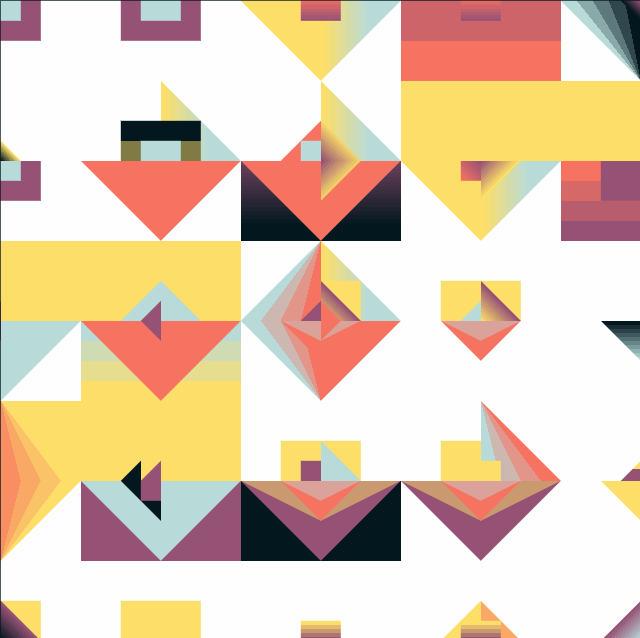
Reproduce this pattern procedurally as a WebGL 1 fragment shader.

```glsl
precision highp float;
// Geometric mosaic: a four by four grid of tiles built from nested squares, kites and banded ramps.
uniform vec2 u_resolution;

const float TILES = 4.0;
const vec3 PAPER = vec3(0.995);
const vec3 YELLOW = vec3(0.99, 0.87, 0.41);
const vec3 CORAL = vec3(0.97, 0.45, 0.38);
const vec3 PURPLE = vec3(0.59, 0.32, 0.46);
const vec3 SKY = vec3(0.72, 0.86, 0.85);
const vec3 INK = vec3(0.01, 0.09, 0.12);
const vec3 TAN = vec3(0.79, 0.60, 0.44);
const vec3 PINK = vec3(0.85, 0.64, 0.61);

// Antialiased shapes, measured in half tiles
float cover(float d) { return clamp(d * u_resolution.x / (2.0 * TILES) + 0.5, 0.0, 1.0); }
float block(vec2 q, float s) { return cover(s - max(q.x, q.y)); }
float kite(vec2 q, float w, float h) {
  vec2 n = 1.0 / vec2(w, h);
  return cover((1.0 - dot(q, n)) / length(n));
}
float gem(vec2 q, float s) { return kite(q, s, s); }

// Stepped colour ramps
vec3 bands(vec3 a, vec3 b, float t, float n) {
  return mix(a, b, clamp(floor(t * n) / (n - 1.0), 0.0, 1.0));
}
vec3 fan(vec3 a, vec3 b, vec2 q, float n) { return bands(a, b, q.x / max(1.0 - q.y, 0.01), n); }
vec3 slant(vec3 a, vec3 b, vec2 q, float s) { return bands(a, b, (q.x + q.y) / s, 12.0); }
vec3 glow(vec2 q) { return bands(YELLOW, SKY, q.x * 1.6, 10.0); }

void paint(inout vec3 c, vec3 ink, float m) { c = mix(c, ink, m); }

// Window in a frame, and a faceted point
void frame(inout vec3 c, vec2 q, float m) {
  paint(c, PURPLE, block(q, 0.5) * m);
  paint(c, SKY, block(q, 0.25) * m);
}
void facet(inout vec3 c, vec2 q, float m) {
  paint(c, CORAL, gem(q, 0.5) * m);
  paint(c, PINK, kite(q, 0.5, 0.25) * m);
}

// Rows choose motifs by column; R and U mask the right and upper halves
void topRow(inout vec3 c, float col, vec2 q, float R) {
  if (col < 2.0) frame(c, q, 1.0);
  else if (col < 4.0) {
    if (col < 3.0) paint(c, mix(YELLOW, glow(q), R), gem(q, 1.0));
    else c = bands(mix(CORAL, PURPLE, 0.45), CORAL, q.y, 2.0);
    paint(c, bands(PURPLE, CORAL, 0.8 - q.y * 3.0, 8.0), block(q, 0.25));
  } else {
    paint(c, fan(INK, SKY, q, 5.0), gem(q, 1.0));
    paint(c, slant(PURPLE, INK, q, 0.25), gem(q, 0.25));
  }
}
void upperRow(inout vec3 c, float col, vec2 q, float R, float U) {
  float L = 1.0 - R, D = 1.0 - U;
  if (col < 1.0) {
    paint(c, slant(INK, YELLOW, q, 0.25), gem(q, 0.25) * U);
    frame(c, q, D);
  } else if (col < 2.0) {
    paint(c, glow(q), gem(q, 1.0) * U * R);
    paint(c, mix(mix(INK, YELLOW, 0.5), INK, step(0.25, q.y)), block(q, 0.5) * U);
    paint(c, SKY, block(q, 0.25) * U);
    paint(c, CORAL, gem(q, 1.0) * D);
  } else if (col < 3.0) {
    paint(c, mix(CORAL, glow(q), R), gem(q, mix(0.5, 1.0, R)) * U);
    paint(c, SKY, block(q, 0.25) * U * L);
    paint(c, bands(mix(INK, PURPLE, 0.7), INK, q.y * 1.2, 16.0), D);
    paint(c, CORAL, gem(q, 1.0) * D);
    paint(c, slant(PURPLE, YELLOW, q, 0.55), gem(q, 0.5) * R);
  } else if (col < 4.0) {
    paint(c, mix(YELLOW, glow(q), R * D), max(U, gem(q, 1.0)));
    paint(c, slant(PURPLE, mix(CORAL, YELLOW, R), q, 0.5), mix(block(q, 0.25), gem(q, 0.5), R) * D);
  } else {
    c = mix(bands(CORAL, PURPLE, q.y, 4.0), YELLOW, U);
    paint(c, PURPLE, block(q, 0.5) * D);
  }
}
void middleRow(inout vec3 c, float col, vec2 q, float R, float U) {
  float D = 1.0 - U, whole = step(1.0, col);
  vec3 dusk = slant(YELLOW, PURPLE, q, 0.5);
  if (col < 2.0) {
    paint(c, mix(bands(SKY, YELLOW, q.y, 4.0), YELLOW, U), max(U, whole));
    paint(c, mix(SKY, CORAL, whole), gem(q, 1.0) * D);
    paint(c, SKY, gem(q, 0.5) * U * whole);
    paint(c, PURPLE, gem(q, 0.25) * (1.0 - R));
  } else if (col < 3.0) {
    paint(c, mix(fan(CORAL, SKY, q, 4.0), mix(CORAL, glow(q), U), R), gem(q, 1.0));
    paint(c, dusk, block(q, 0.5) * U * R * step(q.x + q.y, 0.5));
    paint(c, YELLOW, block(q, 0.5) * U * R * (1.0 - gem(q, 0.5)));
    facet(c, q, D);
    paint(c, mix(PURPLE, CORAL, R), gem(q, 0.25) * max(U, R));
  } else if (col < 4.0) {
    paint(c, YELLOW, block(q, 0.5) * U);
    paint(c, mix(SKY, dusk, R), gem(q, mix(0.25, 0.5, R)) * U);
    facet(c, q, D);
  } else paint(c, bands(INK, SKY, q.y * 2.0, 10.0), gem(q, 0.5) * D);
}
void lowerRow(inout vec3 c, float col, vec2 q, float R, float U) {
  float L = 1.0 - R, D = 1.0 - U, bare = step(3.0, col);
  if (col < 1.0) paint(c, fan(mix(YELLOW, CORAL, 0.75), YELLOW, q, 4.0), max(U, gem(q, 1.0)));
  else if (col < 2.0) {
    c = mix(mix(PURPLE, SKY, gem(q, 1.0)), YELLOW, U);
    paint(c, INK, gem(q, 0.5) * D * L);
    paint(c, PURPLE, mix(block(q, 0.25), gem(q, 0.25), U) * L);
    paint(c, INK, gem(vec2(q.x - 0.25, q.y), 0.25) * step(0.25, q.x) * U * L);
  } else if (col < 4.0) {
    paint(c, fan(SKY, CORAL, q, 4.0), gem(q, 1.0) * U * R * bare);
    paint(c, YELLOW, block(q, mix(0.5, 0.25, R * bare)) * U);
    paint(c, mix(PURPLE, SKY, R), mix(block(q, 0.25), gem(q, 0.5), R) * U * (1.0 - bare));
    paint(c, INK, D * (1.0 - bare));
    paint(c, PURPLE, gem(q, 1.0) * D);
    paint(c, TAN, kite(q, 1.0, 0.5) * D);
    facet(c, q, D);
  } else paint(c, mix(YELLOW, PURPLE, U * step(q.y, 0.15)), gem(q, mix(0.5, 0.25, U)));
}
void bottomRow(inout vec3 c, float col, vec2 q, float R) {
  if (col < 2.0) paint(c, YELLOW, block(q, 0.5));
  if (col < 1.0) paint(c, slant(INK, PURPLE, q, 0.5), gem(q, 0.5));
  else if (col > 3.5) paint(c, slant(SKY, PURPLE, q, 0.5), gem(q, 0.5));
  else if (col > 1.5) {
    paint(c, mix(YELLOW, CORAL, R * 0.5), gem(q, 0.5) * step(3.0, col));
    paint(c, bands(PURPLE, YELLOW, q.y * 4.0, 5.0), block(q, 0.25));
  }
}

void main() {
  vec2 g = vec2(gl_FragCoord.x, u_resolution.y - gl_FragCoord.y) / u_resolution.x * TILES - 0.005;
  vec2 cell = floor(g + 0.5), p = 2.0 * (g - cell), q = abs(p);
  float R = step(0.0, p.x), U = step(p.y, 0.0);
  vec3 c = PAPER;
  if (cell.y < 1.0) topRow(c, cell.x, q, R);
  else if (cell.y < 2.0) upperRow(c, cell.x, q, R, U);
  else if (cell.y < 3.0) middleRow(c, cell.x, q, R, U);
  else if (cell.y < 4.0) lowerRow(c, cell.x, q, R, U);
  else bottomRow(c, cell.x, q, R);
  // Thin dark rule along the top and left
  paint(c, INK, 0.7 * step(min(g.x, g.y), 0.0));
  gl_FragColor = vec4(c, 1.0);
}
```
